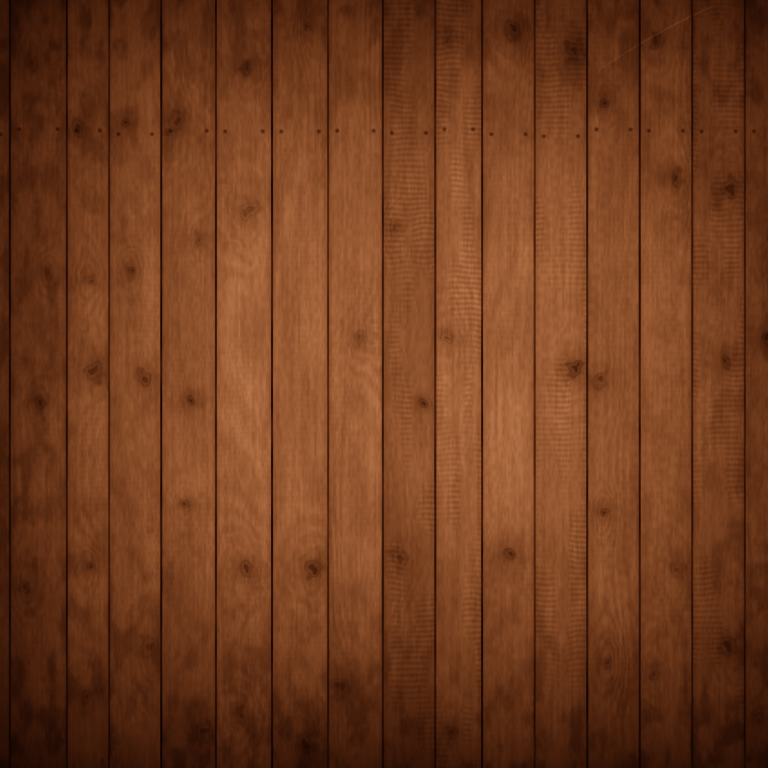
Reproduce this texture procedurally as a three.js fragment shader.

```glsl
varying vec2 vUv;

float hash(vec2 p) {
  return fract(sin(dot(p, vec2(127.1, 311.7))) * 43758.5);
}

float noise(vec2 p) {
  vec2 i = floor(p), f = fract(p);
  f = f * f * (3.0 - 2.0 * f);
  return mix(mix(hash(i), hash(i + vec2(1.0, 0.0)), f.x),
             mix(hash(i + vec2(0.0, 1.0)), hash(i + 1.0), f.x), f.y);
}

float fbm(vec2 p) {
  float sum = 0.0, gain = 0.53;
  for (int i = 0; i < 4; i++) {
    sum += gain * noise(p);
    p = p * 2.03 + 19.7;
    gain *= 0.5;
  }
  return sum;
}

// Left edge of board i: even pitch with a slow drift
float seam(float i) {
  float drift = 0.0078 * sin((i - 5.0) * 0.63) * step(i, 8.5);
  float wideBoard = 0.011 * exp(-3.0 * (i - 1.0) * (i - 1.0));
  return 0.0122 + 0.0684 * i + drift + wideBoard;
}

void main() {
  vec2 p = vUv;

  // Board lookup
  float board = -1.0;
  for (int i = 0; i < 15; i++) board += step(seam(float(i)), p.x);
  float left = seam(board), right = seam(board + 1.0);
  float edge = min(p.x - left, right - p.x);
  vec2 shift = vec2(board * 17.3, board * 7.9);

  // Knots: ringed eye, smudged halo and a bulge in the grain
  float bulge = 0.0, halo = 0.0, eye = 0.0;
  vec2 wobble = vec2(noise(p * 110.0), noise(p * 110.0 + 40.0)) - 0.5;
  for (int j = -1; j <= 1; j++) {
    float row = floor(p.y * 5.0) + float(j);
    vec2 cell = vec2(board + 3.0, row + 11.0);
    if (hash(cell) < 0.36) continue;
    vec2 center = vec2(mix(left, right, 0.2 + 0.6 * hash(cell + 31.0)),
                       (row + 0.15 + 0.7 * hash(cell + 57.0)) / 5.0);
    float radius = mix(0.006, 0.015, hash(cell + 83.0));
    float strength = 0.5 + 0.5 * hash(cell + 101.0);
    vec2 d = (p - center) / radius + 0.9 * wobble;
    float r = length(d * vec2(1.0, 0.85));
    bulge += exp(-0.16 * dot(d * vec2(1.0, 0.5), d * vec2(1.0, 0.5)));
    halo += strength * exp(-0.35 * dot(d * vec2(0.7, 0.8), d * vec2(0.7, 0.8)));
    eye += strength * (1.0 - smoothstep(0.2, 1.2, r)) * (0.65 + 0.35 * sin(r * 10.0));
  }

  // Growth rings, fibres and blotches
  float phase = 7.0 * noise(p * vec2(20.0, 2.4) + shift) + 3.5 * bulge;
  phase += 0.7 * noise(p * vec2(70.0, 14.0) + shift);
  float rings = sin(phase * 6.283);
  float fibre = noise(p * vec2(330.0, 13.0) + shift);
  float pores = noise(p * vec2(420.0, 130.0) + shift);
  float blotch = fbm(p * vec2(22.0, 9.0) + shift);
  float ringFade = noise(p * vec2(16.0, 5.0) + shift + 60.0);

  float tone = 1.1 * (0.96 + 0.08 * hash(vec2(board, 4.0)));
  tone *= 1.0 - 0.13 * step(abs(board - 7.0), 0.5);
  tone *= 1.0 + 0.22 * (blotch - 0.5);
  tone *= 1.0 + 0.09 * (fibre - 0.5) + 0.1 * (pores - 0.5);
  tone *= 1.0 + 0.045 * rings * ringFade;

  // Saw marks across some boards
  float rough = max(step(abs(board - 7.5), 1.0), step(0.68, hash(vec2(board, 9.0))));
  float saw = sin(p.y * 900.0 + 5.0 * noise(p * vec2(45.0, 18.0) + shift));
  float sawPatch = smoothstep(0.35, 0.8, noise(p * vec2(60.0, 14.0) + shift + 5.0));
  tone *= 1.0 + 0.06 * saw * sawPatch * (0.15 + 0.85 * rough);

  tone *= 1.0 - 0.2 * min(halo, 1.0);
  tone *= 1.0 - 0.4 * min(eye, 1.0);

  // Nail holes, one near each side of a board
  float nailY = 0.827 + 0.01 * (hash(vec2(board, 15.0)) - 0.5);
  float nail = length(vec2(edge - 0.012, p.y - nailY));
  tone *= 1.0 - 0.4 * (1.0 - smoothstep(0.0008, 0.004, nail));

  // Pale scratch
  float scratch = abs(p.y - 0.948 - 0.52 * (p.x - 0.84) + 0.8 * pow(abs(p.x - 0.88), 2.0));
  float reach = smoothstep(0.76, 0.84, p.x) * (1.0 - smoothstep(0.91, 0.94, p.x));
  tone *= 1.0 + 0.2 * reach * (1.0 - smoothstep(0.0005, 0.002, scratch));

  // Thin gaps of uneven depth with soft shade on the board edges
  float gapId = board + step(0.5, (p.x - left) / (right - left));
  float depth = 0.42 + 0.25 * hash(vec2(gapId, 21.0));
  depth += 0.15 * step(abs(mod(gapId, 6.0) - 5.0), 0.5);
  depth *= 0.8 + 0.4 * noise(vec2(gapId * 9.0, p.y * 25.0));
  tone *= 1.0 - 0.14 * exp(-edge / 0.004);
  tone *= 1.0 - min(depth, 0.8) * (1.0 - smoothstep(0.0003, 0.0022, edge));

  // Vignette with grime towards the rim
  vec2 q = abs(p - vec2(0.53, 0.53)) * 2.0;
  float shade = (1.0 - 0.4 * pow(q.x, 2.8)) * (1.0 - 0.54 * pow(q.y, 2.5));
  float grime = fbm(p * vec2(60.0, 30.0) + shift);
  tone *= shade * (1.0 - 0.45 * (1.0 - shade) * smoothstep(0.4, 0.75, grime));

  // Dark tones turn redder
  vec3 wood = vec3(0.58, 0.34, 0.19) * pow(vec3(max(tone, 0.02)), vec3(1.0, 1.39, 1.93));
  gl_FragColor = vec4(wood, 1.0);
}
```
